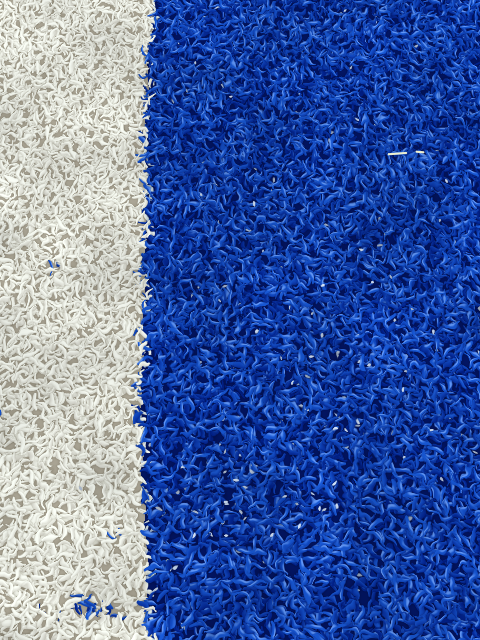
Write a WebGL 1 fragment shader that draws this texture.

```glsl
precision highp float;
uniform vec2 u_resolution;

vec3 hash3(vec2 p) {
  vec3 q = fract(vec3(p.xyx) * vec3(0.1031, 0.1030, 0.0973));
  q += dot(q, q.yxz + 33.33);
  return fract((q.xxy + q.yzz) * q.zyx);
}

float noise(vec2 p) {
  vec2 i = floor(p), f = fract(p);
  f = f * f * (3.0 - 2.0 * f);
  return mix(mix(hash3(i).x, hash3(i + vec2(1, 0)).x, f.x),
             mix(hash3(i + vec2(0, 1)).x, hash3(i + vec2(1, 1)).x, f.x), f.y);
}

// Receding turf plane: blades shrink towards the top
vec2 toTurf(vec2 p) {
  float y = p.y * 1.333;
  return 32.0 * vec2((p.x - 0.5) * (1.0 + 0.35 * y), y + 0.175 * y * y);
}

vec2 fromTurf(vec2 g) {
  g /= 32.0;
  float y = (sqrt(max(1.0 + 0.7 * g.y, 0.0)) - 1.0) / 0.35;
  return vec2(g.x / (1.0 + 0.35 * y) + 0.5, y / 1.333);
}

float lineEdge(float y) {
  return 0.298 + 0.06 * (y - 0.45) * (y - 0.45) + 0.016 * (noise(vec2(3.0, y * 34.0)) - 0.5);
}

float blob(vec2 p, vec2 center, vec2 radius) {
  vec2 d = (p - center) / radius;
  return exp(-dot(d, d));
}

// Chance of a stray blue blade inside the white band
float strayBlue(vec2 p) {
  return 0.5 * blob(p, vec2(0.20, 0.05), vec2(0.08, 0.016))
       + 0.5 * blob(p, vec2(0.25, 0.165), vec2(0.025, 0.012))
       + 0.6 * blob(p, vec2(0.0, 0.355), vec2(0.012, 0.01))
       + 0.25 * blob(p, vec2(0.115, 0.583), vec2(0.02, 0.01));
}

// Chance of pale infill showing between blue blades
float infill(vec2 p) {
  return 0.012 + 0.13 * blob(p, vec2(0.44, 0.20), vec2(0.16, 0.07))
       + 0.16 * blob(p, vec2(0.36, 0.11), vec2(0.06, 0.04))
       + 0.04 * blob(p, vec2(0.68, 0.40), vec2(0.2, 0.18));
}

float dash(vec2 p, vec2 a, vec2 b) {
  vec2 k = vec2(1.0, 1.333), d = (b - a) * k, q = (p - a) * k;
  return length(q - d * clamp(dot(q, d) / dot(d, d), 0.0, 1.0)) - 0.0022;
}

void main() {
  vec2 p = gl_FragCoord.xy / u_resolution;
  vec2 g = toTurf(p);
  float px = 32.0 * (1.0 + 0.467 * p.y) / u_resolution.x;
  float whiteSide = step(p.x, lineEdge(p.y));
  vec3 col = mix(vec3(0.01, 0.08, 0.38), vec3(0.66, 0.64, 0.58), whiteSide);
  // Crumple the plane so that strands look irregular
  g += 0.26 * (vec2(noise(g * 2.3), noise(g * 2.3 + 47.0)) - 0.5);

  // Stacked layers of curled blades
  for (int layer = 0; layer < 6; layer++) {
    float fl = float(layer), height = fl / 5.0;
    vec2 shift = vec2(0.37, 0.61) * fl;
    vec2 cell = floor(g + shift);
    for (int j = -1; j <= 1; j++) {
      for (int i = -1; i <= 1; i++) {
        vec2 id = cell + vec2(float(i), float(j));
        vec3 h = hash3(id + 171.0 + 53.0 * fl);
        vec3 k = hash3(id + 419.0 + 37.0 * fl);
        vec2 root = id + h.xy - shift;
        vec2 at = fromTurf(root);
        float isWhite = step(at.x + (k.z - 0.5) * 0.026, lineEdge(at.y));
        isWhite *= step(strayBlue(at), k.y);
        float grain = (1.0 - isWhite) * step(k.y, infill(at));

        // Strand with an arch and an S-bend
        float a = 6.2832 * h.z, c = cos(a), s = sin(a);
        vec2 r = mat2(c, -s, s, c) * (g - root);
        float len = mix(0.30 + 0.32 * k.x, 0.13, grain);
        float t = clamp(r.x / len, -1.0, 1.0);
        float bend = (k.z - 0.5) * 0.5 * (t * t - 0.4) + (h.x - 0.5) * 0.5 * t * (1.0 - t * t);
        r.y -= bend * (1.0 - grain);
        float w = (0.10 + 0.08 * k.y) * (1.0 - 0.4 * t * t);
        float d = length(vec2(r.x - t * len, r.y)) - w;
        float lit = clamp(0.5 + 0.5 * r.y / w * sign(c + 0.01), 0.0, 1.0);

        // Plastic colours with a bright folded facet
        float tone = smoothstep(0.25, 0.95, 0.62 * k.x + 0.3 * height + 0.32 * lit);
        vec3 blue = mix(vec3(0.005, 0.125, 0.53), vec3(0.09, 0.33, 0.80), tone);
        float facet = smoothstep(0.9, 0.2, abs(t - 1.2 * (h.y - 0.5)));
        float gloss = smoothstep(0.35, 0.75, lit) * smoothstep(0.40, 0.75, k.x) * facet;
        blue = mix(blue, vec3(0.42, 0.62, 0.97), 0.85 * gloss);
        vec3 white = mix(vec3(0.72, 0.71, 0.67), vec3(0.95, 0.965, 0.935),
                         clamp(0.25 + 0.45 * k.x + 0.7 * lit, 0.0, 1.0));
        vec3 blade = mix(blue, white, isWhite);
        blade = mix(blade, vec3(0.68, 0.72, 0.76) + 0.22 * k.x, 0.9 * grain);

        // Contact shadow, then the blade itself
        float shade = exp(-max(d, 0.0) * 14.0);
        col *= 1.0 - mix(vec3(0.25, 0.19, 0.13), vec3(0.09, 0.095, 0.11), whiteSide) * shade;
        col = mix(col, blade, 1.0 - smoothstep(-0.65 * px, 0.65 * px, d));
      }
    }
  }

  // Broad unevenness of the pile
  col *= 0.93 + 0.14 * noise(p * vec2(9.0, 16.0));

  // Two loose pale fibres
  float fibre = min(dash(p, vec2(0.810, 0.759), vec2(0.846, 0.761)),
                    dash(p, vec2(0.868, 0.763), vec2(0.882, 0.762)));
  col = mix(col, vec3(0.93, 0.94, 0.82),
            1.0 - smoothstep(-0.0013, 0.0013, fibre));
  gl_FragColor = vec4(col, 1.0);
}
```
